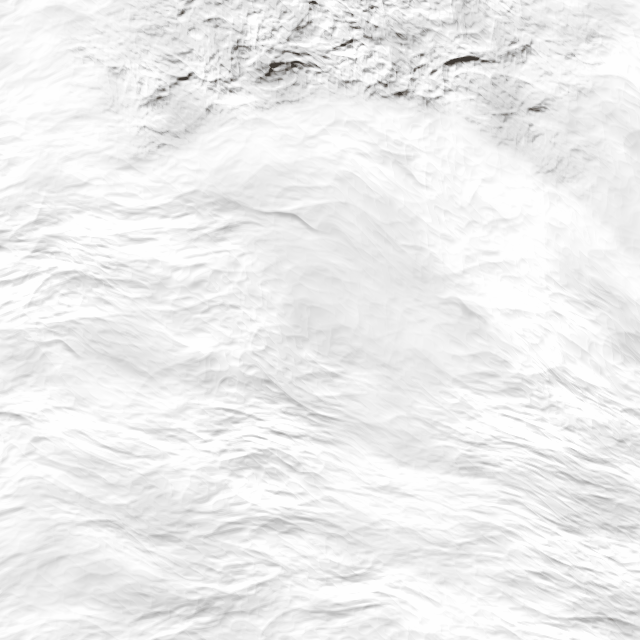
Write a Shadertoy shader that draws this texture.

```glsl
// Bright snowfield seen from above: wind-bent folds with thin creases,
// and a patch of rough grey rock over an arch at the top.
// Layered gradient noise forms a height field, lit by its slope.

#define SNOW_TONE 0.993
#define PATCH_DEPTH 0.1
#define FOLD_CONTRAST 0.0058
#define ROCK_CONTRAST 0.0088
#define ROCK_DEPTH 0.14
#define CRACK_DEPTH 0.17
#define FOLD_SCALE vec2(6.0, 11.0)
#define ROCK_SCALE vec2(13.0, 17.0)
#define BLUR 0.0023
#define OCTAVES 4

vec2 hash22(vec2 p) {
    vec3 q = fract(p.xyx * vec3(0.1031, 0.1030, 0.0973));
    q += dot(q, q.yzx + 33.33);
    return fract((q.xx + q.yz) * q.zy) * 2.0 - 1.0;
}

// Gradient noise, roughly -0.7 to 0.7
float noise(vec2 p) {
    vec2 i = floor(p), f = p - i;
    vec2 u = f * f * f * (f * (f * 6.0 - 15.0) + 10.0);
    float a = dot(hash22(i), f);
    float b = dot(hash22(i + vec2(1, 0)), f - vec2(1, 0));
    float c = dot(hash22(i + vec2(0, 1)), f - vec2(0, 1));
    float d = dot(hash22(i + vec2(1, 1)), f - vec2(1, 1));
    return mix(mix(a, b, u.x), mix(c, d, u.x), u.y);
}

// Coordinates that follow the folds: an arch above, a falling sweep below
vec2 flow(vec2 p) {
    float start = 0.3 - 0.5 * smoothstep(0.45, 0.0, p.y);
    float sweep = 0.3 * (p.x + start) * (p.x + start);
    float arch = 0.5 * (p.x - 0.4) * (p.x - 0.4) + 0.1;
    float v = p.y + mix(sweep, arch, smoothstep(0.2, 1.2, p.y));
    v += 0.06 * noise(p * 3.0 + 7.0) + 0.02 * noise(p * 8.0 + 3.0);
    return vec2(p.x - 0.25 * p.y, v);
}

// Smooth swells mixed with sharp-edged creases
float relief(vec2 q) {
    float height = 0.0, amp = 1.0;
    q += 0.35 * vec2(noise(q * 0.7 + 11.0), noise(q * 0.7 + 29.0));
    for (int i = 0; i < OCTAVES; i++) {
        float n = noise(q);
        height += amp * (0.5 * n + 0.22 * exp(-6.0 * abs(n)));
        q = mat2(0.98, 0.12, -0.12, 0.98) * q * 2.05 + 17.3;
        amp *= 0.54;
    }
    return height;
}

float snowHeight(vec2 p) { return relief(flow(p) * FOLD_SCALE + 5.0); }

float rockHeight(vec2 p) {
    vec2 tilted = mat2(0.9, 0.44, -0.44, 0.9) * p;
    return relief(tilted * ROCK_SCALE + 41.0);
}

void mainImage(out vec4 fragColor, in vec2 fragCoord) {
    vec2 p = fragCoord / iResolution.xy;
    vec2 bent = flow(p);
    vec2 lightStep = BLUR * vec2(-0.45, 0.89);

    // Rock region bounded below by a ragged arch
    float ragged = 0.05 * noise(p * 9.0) + 0.02 * noise(p * 30.0);
    float archEdge = 0.835 - 1.1 * (p.x - 0.53) * (p.x - 0.53) + 0.5 * ragged;
    float spread = abs(p.x - 0.53) + 2.0 * ragged + 0.15 * noise(p * 5.0 + 60.0);
    float rock = smoothstep(-0.01, 0.04, p.y - archEdge)
               * smoothstep(0.43, 0.2, spread);

    // Broad grey patches, cleared from the bright strip below the arch
    vec2 hollow = (p - vec2(0.63, 0.43)) * vec2(6.5, 7.0);
    float hollowness = exp(-dot(hollow, hollow));
    float broad = noise(bent * vec2(2.2, 4.5) + 23.0)
                + 0.5 * noise(bent * vec2(5.0, 11.0) + 51.0)
                + 0.3 * noise(bent * vec2(13.0, 24.0) + 71.0)
                + 0.3 * hollowness + 0.15 * smoothstep(0.25, 0.05, p.y);
    float patchTone = smoothstep(-0.24, 0.38, broad);
    float below = archEdge - p.y;
    patchTone *= 1.0 - 0.85 * smoothstep(-0.02, 0.02, below)
                            * smoothstep(0.13, 0.04, below);

    // Folds lit from the upper left, rougher in some places
    float rough = mix(0.5, 1.3, smoothstep(-0.25, 0.3, noise(p * 4.0 + 80.0)));
    rough *= 1.0 - 0.5 * hollowness;
    rough *= mix(1.0, 0.7, smoothstep(0.5, 0.75, p.y));
    float fold = (snowHeight(p + lightStep) - snowHeight(p - lightStep)) / (2.0 * BLUR);
    fold *= fold > 0.0 ? 1.0 : 0.65;

    // Sparse cracks along the folds: crisp on one side, fading on the other
    float wander = 0.45 * noise(bent * 5.0 + 90.0) + 0.18 * noise(bent * 22.0);
    float across = fract(bent.y * 7.0 + wander) - 0.5;
    float crack = smoothstep(-0.08, 0.0, across) * smoothstep(0.025, 0.0, across)
                * smoothstep(0.04, 0.4, noise(p * 7.0 + 33.0))
                * smoothstep(0.8, 0.65, p.y);

    // Rock relief with deep crevices, strongest near the top centre
    float crag = (rockHeight(p + lightStep) - rockHeight(p - lightStep)) / (2.0 * BLUR);
    crag = crag > 0.0 ? crag * (0.7 + 0.035 * crag) : 0.45 * crag;
    vec2 core = (p - vec2(0.54, 0.95)) * vec2(5.0, 9.0);
    float cragGain = ROCK_CONTRAST * (0.65 + 0.75 * exp(-dot(core, core)));

    float tone = SNOW_TONE - PATCH_DEPTH * patchTone * (1.0 - 0.6 * rock);
    tone -= CRACK_DEPTH * crack;
    tone -= FOLD_CONTRAST * rough * fold * (1.0 - 0.7 * rock);
    tone -= rock * (ROCK_DEPTH * (0.5 + noise(p * 12.0)) + cragGain * crag);
    tone = clamp(tone, 0.25, 0.995);

    // Deep shadows lean slightly warm
    vec3 warmth = vec3(0.0, 0.02, 0.04) * smoothstep(0.75, 0.4, tone);
    fragColor = vec4(vec3(tone) - warmth, 1.0);
}
```
